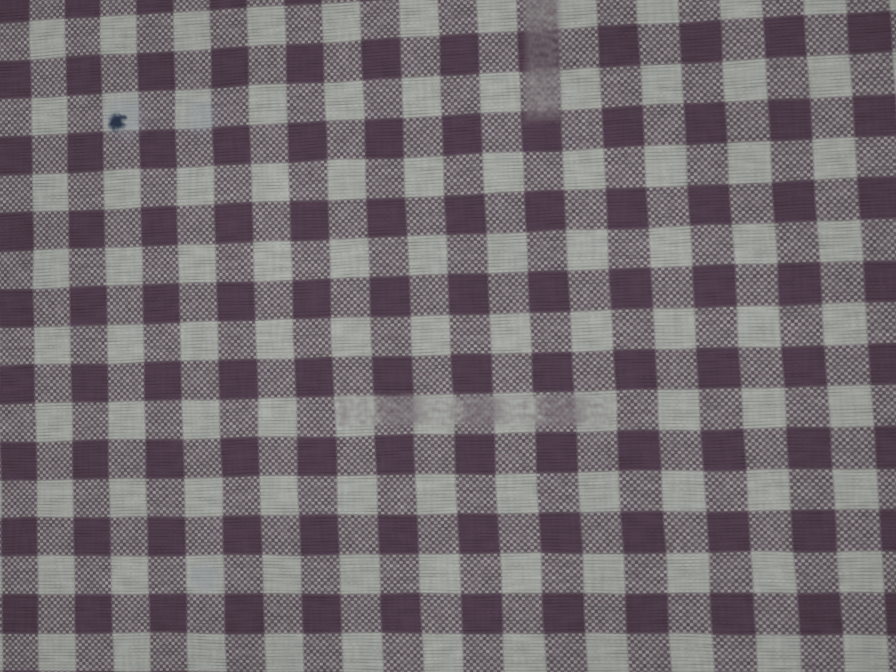
This texture is drawn by a Shadertoy shader. Its source:

```glsl
// Worn purple and off-white gingham cloth with a loose plain weave, two darns and a small hole.

const vec3 PURPLE = vec3(0.308, 0.240, 0.293);
const vec3 OFF_WHITE = vec3(0.632, 0.640, 0.622);
const vec3 HOLE_BLUE = vec3(0.15, 0.19, 0.27);
const vec3 STAIN_BLUE = vec3(0.57, 0.61, 0.66);
const float THREADS = 24.0; // threads per repeat, each way

vec2 hashGradient(vec2 cell) {
    vec3 h = fract(cell.xyx * vec3(0.1031, 0.1030, 0.0973));
    h += dot(h, h.yzx + 33.33);
    float angle = 6.2832 * fract((h.x + h.y) * h.z);
    return vec2(cos(angle), sin(angle));
}

// Gradient noise, roughly -0.7 to 0.7
float gradientNoise(vec2 p) {
    vec2 i = floor(p), f = fract(p);
    vec2 s = f * f * f * (f * (f * 6.0 - 15.0) + 10.0);
    float a = dot(hashGradient(i), f);
    float b = dot(hashGradient(i + vec2(1, 0)), f - vec2(1, 0));
    float c = dot(hashGradient(i + vec2(0, 1)), f - vec2(0, 1));
    float d = dot(hashGradient(i + vec2(1, 1)), f - vec2(1, 1));
    return mix(mix(a, b, s.x), mix(c, d, s.x), s.y);
}

// Canvas position to cloth repeats; dark bands are centred on whole numbers
vec2 clothCoords(vec2 p) {
    float rise = p.y - 0.0870;
    float across = p.x + rise * (0.0126 + 0.041 * p.x) - 0.031;
    float column = (sqrt(0.01158 + 0.00452 * across) - 0.1076) / 0.00226;
    float row = rise / (0.1134 + 0.0078 * p.x);
    return vec2(column, row);
}

// 1 on a dark band, 0 on a light one
float darkBand(float t, float blur) {
    float d = abs(fract(t + 0.5) - 0.5);
    return 1.0 - smoothstep(0.25 - blur, 0.25 + blur, d);
}

float softBox(vec2 p, vec2 halfSize, float blur) {
    vec2 d = abs(p) - halfSize;
    return 1.0 - smoothstep(-blur, blur, max(d.x, d.y));
}

float softSpot(vec2 p, vec2 center, float radius) {
    return 1.0 - smoothstep(0.3 * radius, radius, length(p - center));
}

// Warp and weft cross in alternation, with uneven yarn
vec3 weave(vec2 cloth) {
    vec2 thread = cloth * THREADS;
    vec2 footprint = fwidth(thread);
    float detail = 1.0 - smoothstep(0.7, 1.4, max(footprint.x, footprint.y));
    vec2 wave = sin(3.14159 * thread);
    float slack = gradientNoise(thread * 0.37 + 5.0);
    float contrast = detail * (0.27 + 0.16 * slack);
    float warpOnTop = 0.5 + contrast * clamp(1.8 * wave.x * wave.y, -1.0, 1.0)
                    + 0.12 * gradientNoise(thread * 0.45 + 71.0);

    vec2 blur = max(fwidth(cloth), 0.025);
    vec3 warp = mix(OFF_WHITE, PURPLE, darkBand(cloth.x, blur.x));
    vec3 weft = mix(OFF_WHITE, PURPLE, darkBand(cloth.y, blur.y));
    warp *= 1.0 + 0.10 * gradientNoise(thread * vec2(0.8, 0.12));
    weft *= 1.0 + 0.16 * gradientNoise(thread * vec2(0.12, 0.8) + 47.0);

    float gap = (1.0 - abs(wave.y)) * (0.6 + gradientNoise(thread * vec2(0.16, 0.3)));
    return mix(weft, warp, warpOnTop) * (1.0 - 0.16 * detail * gap);
}

// Blends a smeared mend into the cloth; tint 0 is pale, 1 is purple
vec3 darn(vec3 color, float mask, float tint, float grain) {
    vec3 yarn = mix(OFF_WHITE, PURPLE, clamp(tint + 0.28 * grain, 0.0, 1.0));
    return mix(color, yarn, 0.8 * mask);
}

void mainImage(out vec4 fragColor, in vec2 fragCoord) {
    vec2 p = fragCoord / iResolution.y;
    vec2 wobble = vec2(gradientNoise(p * 9.0), gradientNoise(p * 9.0 + 31.0));
    vec2 cloth = clothCoords(p) + 0.025 * wobble;
    vec3 color = weave(cloth);

    // Darns: one along a light row, one down a dark column
    float grain = gradientNoise(p * vec2(75.0, 140.0))
                + 0.6 * gradientNoise(p * vec2(190.0, 120.0) + 17.0);
    vec2 ragged = p + 0.006 * grain;
    float rowMask = softBox(ragged - vec2(0.708, 0.389), vec2(0.203, 0.021), 0.008);
    float rowTint = 0.12 + 0.36 * darkBand(cloth.x + 0.06 * grain - 0.08, 0.14);
    color = darn(color, rowMask, rowTint, grain);
    float columnMask = softBox(ragged - vec2(0.807, 0.915), vec2(0.025, 0.095), 0.008);
    float columnTint = 0.42 + 0.25 * darkBand(cloth.y, 0.15);
    color = darn(color, columnMask, columnTint, grain);

    // Bluish stains and the hole
    float stain = softSpot(p, vec2(0.185, 0.825), 0.045)
                + softSpot(p, vec2(0.299, 0.826), 0.035)
                + softSpot(p, vec2(0.304, 0.141), 0.032);
    color = mix(color, STAIN_BLUE, 0.3 * min(stain, 1.0));
    color = mix(color, HOLE_BLUE, 0.95 * softSpot(ragged, vec2(0.175, 0.819), 0.017));

    // Uneven light, dimmer toward the corners
    vec2 fromCenter = fragCoord / iResolution.xy - vec2(0.5, 0.55);
    color *= 1.03 - 0.22 * dot(fromCenter, fromCenter) + 0.04 * gradientNoise(p * 4.0);
    fragColor = vec4(color, 1.0);
}
```
